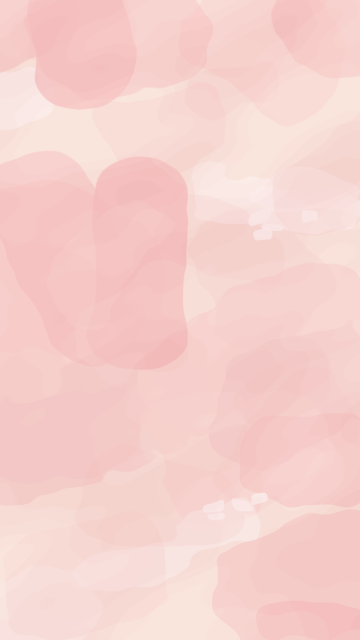
This background is drawn by a WebGL 1 fragment shader. Its source:

```glsl
precision highp float;
// Layered translucent blush watercolour washes with crisp, wavering edges.

uniform vec2 u_resolution;

const vec3 CREAM = vec3(0.97, 0.873, 0.843);
const vec3 BLUSH = vec3(0.97, 0.82, 0.805);
const vec3 DUSTY = vec3(0.955, 0.795, 0.785);
const vec3 ROSE = vec3(0.958, 0.742, 0.742);
const vec3 MILK = vec3(0.98, 0.915, 0.91);

const float HEIGHT = 16.0 / 9.0;   // canvas height when its width is one
const float SMOOTH = 0.05;         // very gently wavering outline
const float WAVY = 0.13;
const float TORN = 0.22;           // ragged outline
const float FACET_ALPHA = 0.17;
const float MOTTLE = 0.012;        // strength of the tonal steps
const int FACETS = 18;
const int FLECKS = 8;

float hash(vec2 p) {
  vec3 q = fract(p.xyx * 0.1031);
  q += dot(q, q.yzx + 33.33);
  return fract((q.x + q.y) * q.z);
}

float noise(vec2 p) {
  vec2 cell = floor(p);
  vec2 f = fract(p);
  f = f * f * (3.0 - 2.0 * f);
  return mix(mix(hash(cell), hash(cell + vec2(1.0, 0.0)), f.x),
             mix(hash(cell + vec2(0.0, 1.0)), hash(cell + 1.0), f.x), f.y);
}

float fbm(vec2 p) {
  return 0.57 * noise(p) + 0.29 * noise(p * 2.1 + 7.3) + 0.14 * noise(p * 4.3 + 3.1);
}

vec2 rotate(vec2 p, float angle) {
  float c = cos(angle), s = sin(angle);
  return vec2(c * p.x + s * p.y, c * p.y - s * p.x);
}

float roundedBox(vec2 p, vec2 extent) {
  float radius = 0.85 * min(extent.x, extent.y);
  vec2 d = abs(p) - extent + radius;
  return length(max(d, 0.0)) + min(max(d.x, d.y), 0.0) - radius;
}

// Paints one translucent wash over the colour so far.
void wash(inout vec3 color, vec2 p, vec2 center, vec2 extent, float angle,
          float wobble, vec3 tint, float alpha) {
  vec2 seed = floor(center * 97.0) + 40.0;
  vec2 grain = p * vec2(4.0, 6.0) + seed;
  vec2 drift = vec2(fbm(grain), fbm(grain + 19.7)) - 0.5;
  float d = roundedBox(rotate(p - center + wobble * drift, angle), extent);
  float edge = 0.9 / u_resolution.x;
  color = mix(color, tint, alpha * smoothstep(edge, -edge, d));
}

// Flat tonal steps, like dried pigment contours.
float mottle(vec2 p) {
  float n = fbm(rotate(p, 0.5) * vec2(2.2, 4.5) + 61.0);
  float steps = 0.0;
  for (int i = 0; i < 4; i++) {
    float level = 0.35 + 0.1 * float(i);
    steps += smoothstep(-0.008, 0.008, n - level) - 0.5;
  }
  return steps;
}

void main() {
  vec2 p = gl_FragCoord.xy / u_resolution * vec2(1.0, HEIGHT);
  vec3 color = CREAM;

  // Broad pale underlayers
  wash(color, p, vec2(0.74, 1.66), vec2(0.25, 0.18), -0.5, WAVY, BLUSH, 0.75);
  wash(color, p, vec2(0.12, 0.86), vec2(0.31, 0.42), 0.1, WAVY, BLUSH, 0.95);
  wash(color, p, vec2(0.24, 0.60), vec2(0.36, 0.18), 0.5, TORN, DUSTY, 0.65);
  wash(color, p, vec2(0.72, 0.84), vec2(0.34, 0.15), 0.45, WAVY, BLUSH, 0.9);
  wash(color, p, vec2(0.70, 1.00), vec2(0.17, 0.20), 0.5, WAVY, DUSTY, 0.3);
  wash(color, p, vec2(0.53, 0.55), vec2(0.13, 0.22), 0.5, WAVY, BLUSH, 0.6);
  wash(color, p, vec2(0.45, 1.42), vec2(0.17, 0.10), 0.1, WAVY, BLUSH, 0.6);

  // Pale streaks and openings
  wash(color, p, vec2(0.03, 1.49), vec2(0.14, 0.09), 0.2, WAVY, MILK, 0.7);
  wash(color, p, vec2(0.77, 1.24), vec2(0.27, 0.07), -0.05, TORN, MILK, 0.65);
  wash(color, p, vec2(0.87, 1.21), vec2(0.18, 0.03), 0.08, TORN, MILK, 0.8);
  wash(color, p, vec2(0.45, 0.28), vec2(0.25, 0.05), 0.3, TORN, MILK, 0.75);
  wash(color, p, vec2(0.11, 0.07), vec2(0.14, 0.12), 0.4, WAVY, MILK, 0.55);

  // Saturated shapes
  wash(color, p, vec2(0.32, 1.68), vec2(0.23, 0.19), 0.3, WAVY, ROSE, 0.5);
  wash(color, p, vec2(0.22, 1.68), vec2(0.14, 0.20), 0.2, SMOOTH, ROSE, 0.75);
  wash(color, p, vec2(0.03, 1.70), vec2(0.20, 0.09), 0.4, SMOOTH, ROSE, 0.55);
  wash(color, p, vec2(0.95, 1.73), vec2(0.17, 0.15), 0.4, WAVY, ROSE, 0.6);
  wash(color, p, vec2(0.19, 1.06), vec2(0.14, 0.31), 0.45, SMOOTH, ROSE, 0.55);
  wash(color, p, vec2(0.39, 1.04), vec2(0.13, 0.29), -0.06, SMOOTH, ROSE, 0.85);
  wash(color, p, vec2(0.84, 0.69), vec2(0.26, 0.15), 0.45, TORN, DUSTY, 0.8);
  wash(color, p, vec2(0.88, 0.50), vec2(0.20, 0.14), 0.1, WAVY, ROSE, 0.55);
  wash(color, p, vec2(0.88, 0.17), vec2(0.27, 0.16), 0.3, WAVY, ROSE, 0.5);
  wash(color, p, vec2(0.90, 0.05), vec2(0.18, 0.05), 0.1, WAVY, ROSE, 0.7);

  // Scattered overlapping facets
  for (int i = 0; i < FACETS; i++) {
    float k = float(i);
    vec2 center = vec2(hash(vec2(k, 3.0)), HEIGHT * (k + hash(vec2(k, 8.0))) / float(FACETS));
    vec2 extent = mix(vec2(0.12, 0.05), vec2(0.26, 0.15), hash(vec2(k, 14.0)));
    vec3 tint = mod(k, 2.0) < 0.5 ? CREAM : ROSE;
    wash(color, p, center, extent, hash(vec2(k, 21.0)) * 1.4 - 0.4, WAVY, tint, FACET_ALPHA);
  }

  // Small opaque flecks in two rows
  for (int i = 0; i < FLECKS; i++) {
    float k = float(i);
    float row = mod(k, 2.0);
    vec2 center = vec2(0.56 + (0.42 - 0.25 * row) * hash(vec2(k, 31.0)), 1.155 - 0.77 * row);
    wash(color, p, center, vec2(0.028, 0.014), 0.1, WAVY, MILK, 0.85);
  }

  color += MOTTLE * mottle(p) * vec3(0.3, 1.0, 0.9);
  gl_FragColor = vec4(color, 1.0);
}
```
